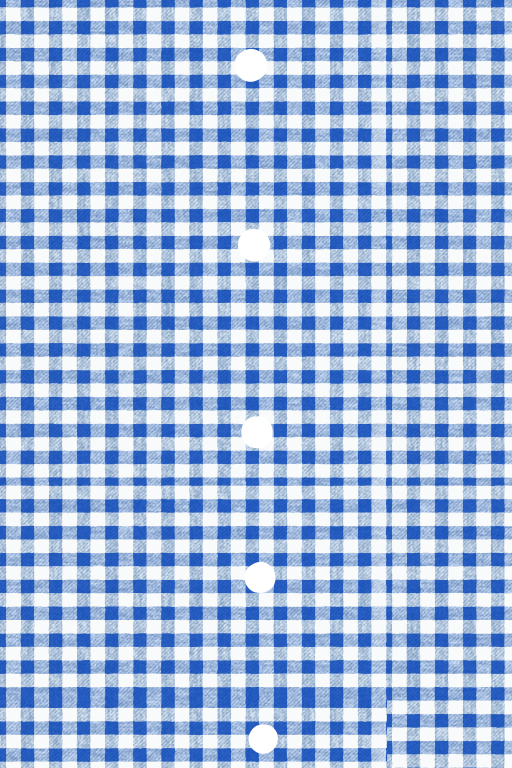
Write a Shadertoy shader that draws this texture.

```glsl
// Blue and white gingham cloth with a placket seam and a column of white buttons.
// Two sets of soft-edged stripes cross; where the cloth is pieced, the stripe
// phase jumps. Half-tone squares carry a twill, thread streaks and speckle.

#define REPEATS vec2(18.22, 28.60)     // checks across and down
#define STRIPE vec2(0.475, 0.495)      // blue share of each repeat
#define THREADS 14.0                   // threads per repeat
#define PLACKET_X 0.756                // vertical seam, share of width
#define SEAM_Y vec2(0.626, 0.909)      // cross seams, share of height from top
#define GRAIN 0.30                     // strength of the weave
#define BUTTONS 5
#define BUTTON_RADIUS 0.032            // share of width
#define WHITE vec3(0.975, 0.983, 0.985)
#define BLUE vec3(0.145, 0.357, 0.745)
#define WARP_TONE vec3(0.69, 0.77, 0.86)
#define WEFT_TONE vec3(0.62, 0.72, 0.86)

float hash(vec2 p) {
    vec3 a = fract(vec3(p.xyx) * 0.1031);
    a += dot(a, a.yzx + 33.33);
    return fract((a.x + a.y) * a.z);
}

float noise(vec2 p) {
    vec2 i = floor(p), f = fract(p);
    f = f * f * (3.0 - 2.0 * f);
    vec2 e = vec2(1.0, 0.0);
    return mix(mix(hash(i), hash(i + e.xy), f.x),
               mix(hash(i + e.yx), hash(i + e.xx), f.x), f.y);
}

// Stripe centres within a repeat, for the piece of cloth at uv
vec2 piecePhase(vec2 uv) {
    bool placket = uv.x > PLACKET_X;
    float row = uv.y < SEAM_Y.x ? 0.032 : 0.840;
    if (uv.y > SEAM_Y.y && !placket) row = 0.114;
    return vec2(placket ? 0.715 : 0.979, row);
}

// Coverage of the vertical (x) and horizontal (y) stripes
vec2 stripes(vec2 cell, vec2 phase, vec2 pixel) {
    vec2 d = abs(fract(cell - phase + 0.5) - 0.5);
    d += 0.025 * (vec2(noise(cell.yx * 7.0), noise(cell * 7.0 + 40.0)) - 0.5);
    return clamp(0.5 + (0.5 * STRIPE - d) / pixel, 0.0, 1.0);
}

// Signed weave value: diagonal twill, streaks along the threads, speckle
float weave(vec2 cell, vec2 stripe, vec2 pixel) {
    vec2 thread = cell * THREADS;
    float twill = 4.0 * abs(fract(0.5 * (thread.x + thread.y)) - 0.5) - 1.0;
    float warp = noise(thread * vec2(1.0, 0.15)) - 0.5;
    float weft = noise(thread * vec2(0.15, 1.0) + 70.0) - 0.5;
    float speckle = noise(thread * 1.2 + 130.0) - 0.5;
    float fade = clamp(1.6 - THREADS * max(pixel.x, pixel.y), 0.0, 1.0);
    return 0.18 * twill * fade + 0.55 * speckle
         + 0.4 * mix(weft, warp, 0.5 + 0.5 * (stripe.x - stripe.y));
}

// Coverage of the buttons: a slightly leaning, unevenly spaced column
float buttons(vec2 uv, float aspect, float pixel) {
    float cover = 0.0;
    for (int i = 0; i < BUTTONS; i++) {
        float k = float(i);
        float sag = 0.040 * exp(-1.2 * (k - 1.9) * (k - 1.9));
        vec2 centre = vec2(0.490 + 0.006 * k, 0.0845 + 0.2194 * k + sag);
        vec2 d = (uv - centre) * vec2(1.0, aspect);
        float radius = BUTTON_RADIUS * (1.0 - 0.006 * k * k);
        radius += 0.0015 * (noise(d * 60.0 + 9.0 * k + 20.0) - 0.5);
        cover = max(cover, clamp(0.5 + (radius - length(d)) / pixel, 0.0, 1.0));
    }
    return cover;
}

void mainImage(out vec4 fragColor, in vec2 fragCoord) {
    vec2 uv = fragCoord / iResolution.xy;
    uv.y = 1.0 - uv.y;
    vec2 cell = uv * REPEATS;
    vec2 pixel = REPEATS / iResolution.xy;

    // Cross the two stripe sets
    vec2 s = stripes(cell, piecePhase(uv), pixel);
    vec3 cloth = mix(mix(WHITE, WARP_TONE, s.x), mix(WEFT_TONE, BLUE, s.x), s.y);

    // Weave is strongest in the half-tone squares, faint elsewhere
    float halfTone = s.x + s.y - 2.0 * s.x * s.y;
    float solid = s.x * s.y;
    float grain = GRAIN * weave(cell, s, pixel);
    cloth += grain * (halfTone * vec3(1.15, 0.95, 0.65)
                    + solid * vec3(0.28, 0.22, 0.22) + 0.03);

    // Worn, paler half-tones beside the placket
    float edge = smoothstep(0.06, 0.0, PLACKET_X - uv.x) * step(uv.x, PLACKET_X);
    float wear = edge * smoothstep(0.3, 0.8, noise(cell * vec2(0.7, 0.35)));
    cloth = mix(cloth, WHITE, 0.4 * wear * halfTone);

    float button = buttons(uv, iResolution.y / iResolution.x, 1.0 / iResolution.x);
    fragColor = vec4(clamp(mix(cloth, vec3(1.0), button), 0.0, 1.0), 1.0);
}
```
